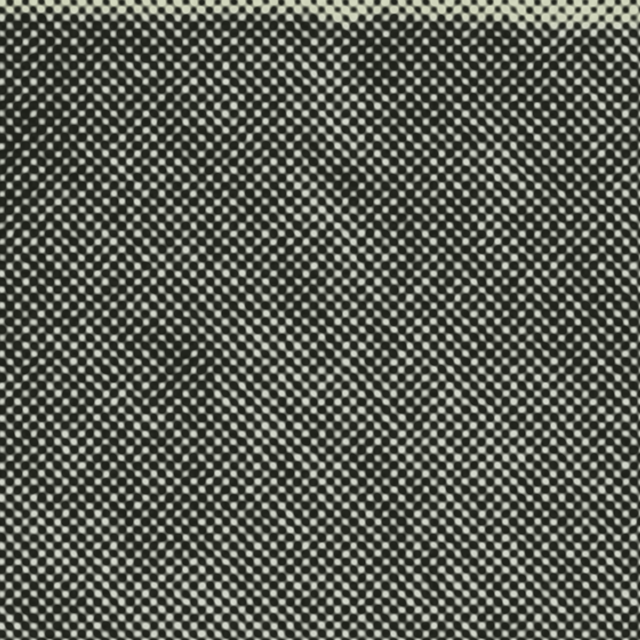
Reproduce this pattern procedurally as a WebGL 1 fragment shader.

```glsl
precision highp float;

uniform vec2 u_resolution;

const float TAU = 6.2831853;
const float REPEATS = 40.0;
const vec2 SCREEN_OFFSET = vec2(0.61, 0.39);
const vec3 INK = vec3(0.125, 0.135, 0.108);
const vec3 PAPER = vec3(0.83, 0.845, 0.80);
const vec3 EDGE_PAPER = vec3(0.82, 0.84, 0.74);

float hash(vec2 p) {
  vec3 q = fract(vec3(p.xyx) * 0.1031);
  q += dot(q, q.yzx + 33.33);
  return fract((q.x + q.y) * q.z);
}

// Value noise centred on zero, from -0.5 to 0.5
float noise(vec2 p) {
  vec2 cell = floor(p);
  vec2 f = fract(p);
  f = f * f * (3.0 - 2.0 * f);
  float low = mix(hash(cell), hash(cell + vec2(1.0, 0.0)), f.x);
  float high = mix(hash(cell + vec2(0.0, 1.0)), hash(cell + 1.0), f.x);
  return mix(low, high, f.y) - 0.5;
}

float layeredNoise(vec2 p) {
  float sum = 0.0;
  float weight = 0.6;
  for (int i = 0; i < 3; i++) {
    sum += weight * noise(p);
    p = p * 2.03 + 17.3;
    weight *= 0.5;
  }
  return sum;
}

// Staggered dots; bridge joins them along the falling diagonal
float dotScreen(vec2 p, float bridge) {
  float falling = cos(TAU * (p.x + p.y));
  float rising = cos(TAU * (p.x - p.y));
  return mix(rising, falling, 0.5 + bridge);
}

// Broad light and shade, with streaks along the falling diagonal
float shade(vec2 uv) {
  vec2 diagonal = vec2(uv.x + uv.y, uv.x - uv.y);
  float streaks = layeredNoise(diagonal * vec2(13.0, 5.0) + 4.7);
  float clouds = layeredNoise(uv * 4.0 + 9.1);
  float slope = 0.13 * (0.45 - uv.y) + 0.07 * (uv.x - 0.5);
  return slope + 0.22 * streaks + 0.16 * clouds;
}

// Pale strip along the top, uneven from side to side
float topStrip(vec2 uv) {
  float reach = 0.022 + 0.018 * smoothstep(0.45, 0.95, uv.x);
  reach += 0.014 * exp(-pow((uv.x - 0.53) / 0.035, 2.0));
  reach += 0.012 * noise(vec2(uv.x * 18.0, 2.5));
  return smoothstep(1.0 - reach - 0.012, 1.0 - reach + 0.016, uv.y);
}

void main() {
  vec2 uv = gl_FragCoord.xy / u_resolution;

  // Slightly wandering dot positions
  vec2 p = uv * REPEATS - SCREEN_OFFSET;
  p += 0.09 * vec2(noise(p * 1.7 + 3.0), noise(p * 1.7 + 41.0));

  // Dot size, joining and print wear
  float light = shade(uv);
  float bridge = 0.035 + 0.25 * light + 0.16 * noise(p * 0.9 + 70.0);
  float wear = 0.34 * noise(p * 2.0 + 23.0) + 0.16 * noise(p * 4.3 + 57.0);
  float strip = topStrip(uv);
  float level = dotScreen(p, bridge) + light + wear + 0.65 * strip;

  // Soft ink spread and paper tint
  float coverage = smoothstep(-0.42, 1.0, level);
  vec3 paper = mix(PAPER, EDGE_PAPER, strip);
  vec3 colour = mix(INK, paper, coverage);
  colour += 0.035 * noise(uv * 190.0);
  gl_FragColor = vec4(clamp(colour, 0.0, 1.0), 1.0);
}
```
